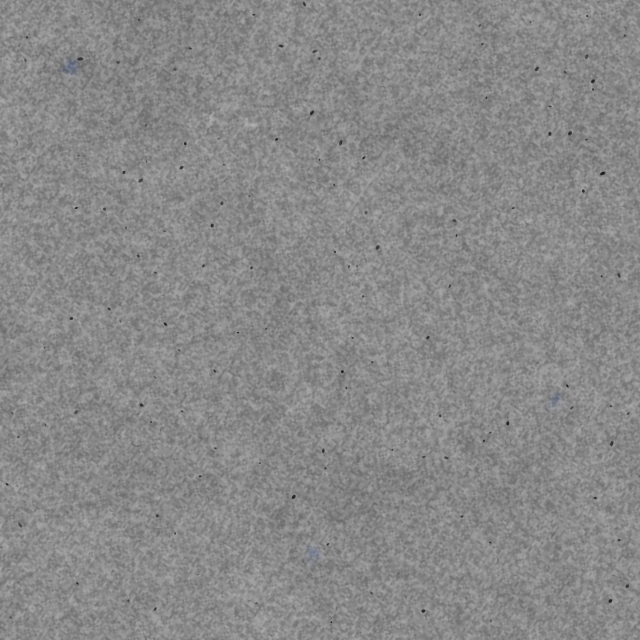
This texture is drawn by a three.js fragment shader. Its source:

```glsl
// Smooth grey concrete: fine sandy grain over faint broad mottling, with
// scattered dark pits, thin dark wisps, pale curved flecks and a few blue stains.
// Grain is layered value noise; marks are bent ellipses on jittered grids.

varying vec2 vUv;

const vec3 CONCRETE = vec3(0.537, 0.537, 0.541);
const vec3 PIT_COLOR = vec3(0.12, 0.12, 0.13);
const vec3 WISP_COLOR = vec3(0.34, 0.34, 0.35);
const vec3 FLECK_COLOR = vec3(0.68, 0.68, 0.67);
const vec3 STAIN_COLOR = vec3(0.38, 0.43, 0.57);

const float FINE_FREQ = 290.0;
const float FINE_AMP = 0.145;
const float MEDIUM_FREQ = 145.0;
const float MEDIUM_AMP = 0.085;
const float COARSE_FREQ = 48.0;
const float COARSE_AMP = 0.035;
const float MOTTLE_FREQ = 6.0;
const float MOTTLE_AMP = 0.035;

const float STAIN_RADIUS = 0.018;
const vec2 STAIN_START = vec2(0.11, 0.895);
const vec2 STAIN_STEP = vec2(0.38, 0.24);

float hash(vec2 p) {
  vec3 q = fract(p.xyx * 0.1031);
  q += dot(q, q.yzx + 33.33);
  return fract((q.x + q.y) * q.z);
}

vec2 hash2(vec2 p) {
  return vec2(hash(p + 17.3), hash(p + 71.9));
}

mat2 rotation(float angle) {
  float c = cos(angle), s = sin(angle);
  return mat2(c, s, -s, c);
}

// Value noise centred on zero, from -0.5 to 0.5.
float noise(vec2 p) {
  vec2 cell = floor(p), f = fract(p);
  f = f * f * (3.0 - 2.0 * f);
  float low = mix(hash(cell), hash(cell + vec2(1.0, 0.0)), f.x);
  float high = mix(hash(cell + vec2(0.0, 1.0)), hash(cell + 1.0), f.x);
  return mix(low, high, f.y) - 0.5;
}

// Coverage of randomly turned, bent ellipses; radius and softness in canvas units.
float marks(vec2 uv, float cells, float share, vec2 radiusRange,
            float stretch, float bend, float softness, float seed) {
  vec2 home = floor(uv * cells);
  float coverage = 0.0;
  for (int y = -1; y <= 1; y++) {
    for (int x = -1; x <= 1; x++) {
      vec2 cell = home + vec2(float(x), float(y));
      vec2 key = cell + seed;
      vec2 traits = hash2(key + 5.7);
      vec2 d = uv - (cell + hash2(key)) / cells;
      d = rotation(6.2832 * traits.x) * d;
      d.y += bend * d.x * d.x;
      d.x /= 1.0 + (stretch - 1.0) * hash(key + 41.1);
      float radius = mix(radiusRange.x, radiusRange.y, traits.y * traits.y);
      float shape = 1.0 - smoothstep(-softness, softness, length(d) - radius);
      float strength = mix(0.5, 1.0, hash(key + 29.3));
      coverage = max(coverage, shape * strength * step(hash(key + 3.1), share));
    }
  }
  return coverage;
}

// A few soft patches with ragged outlines.
float stains(vec2 uv) {
  float coverage = 0.0;
  for (int i = 0; i < 3; i++) {
    float n = float(i);
    vec2 d = uv - fract(STAIN_START + n * STAIN_STEP);
    float ragged = length(d) + 0.012 * noise(uv * 110.0);
    float fade = 1.0 - smoothstep(0.0, STAIN_RADIUS, ragged);
    coverage = max(coverage, fade * (0.6 - 0.1 * n));
  }
  return coverage;
}

void main() {
  vec2 uv = vUv;
  vec2 turned = rotation(0.6) * uv + 3.0;

  // Sandy grain and broad mottling
  float grain = FINE_AMP * noise(turned * FINE_FREQ)
              + MEDIUM_AMP * noise(uv * MEDIUM_FREQ + 9.0)
              + COARSE_AMP * noise(turned * COARSE_FREQ);
  float mottle = MOTTLE_AMP * (noise(turned * MOTTLE_FREQ)
               + 0.6 * noise(uv * MOTTLE_FREQ * 2.7 + 31.0));
  vec3 color = CONCRETE + mottle;

  // Stains and clustered pale flecks lie under the grain
  color = mix(color, STAIN_COLOR, stains(uv));
  float cluster = smoothstep(-0.2, 0.25, noise(uv * 5.0 + 50.0));
  float flecks = marks(uv, 26.0, 0.3, vec2(0.002, 0.0045), 3.0, 45.0, 0.0025, 110.0);
  color = mix(color, FLECK_COLOR, 0.65 * cluster * flecks);
  color += grain;

  // Thin dark wisps, then sharp pits
  float wisps = marks(uv, 48.0, 0.3, vec2(0.0007, 0.0016), 4.0, 80.0, 0.0011, 230.0);
  color = mix(color, WISP_COLOR, 0.6 * wisps);
  float pits = marks(uv, 22.0, 0.25, vec2(0.0012, 0.0026), 1.9, 0.0, 0.0010, 370.0);
  color = mix(color, PIT_COLOR, pits);

  gl_FragColor = vec4(color, 1.0);
}
```
